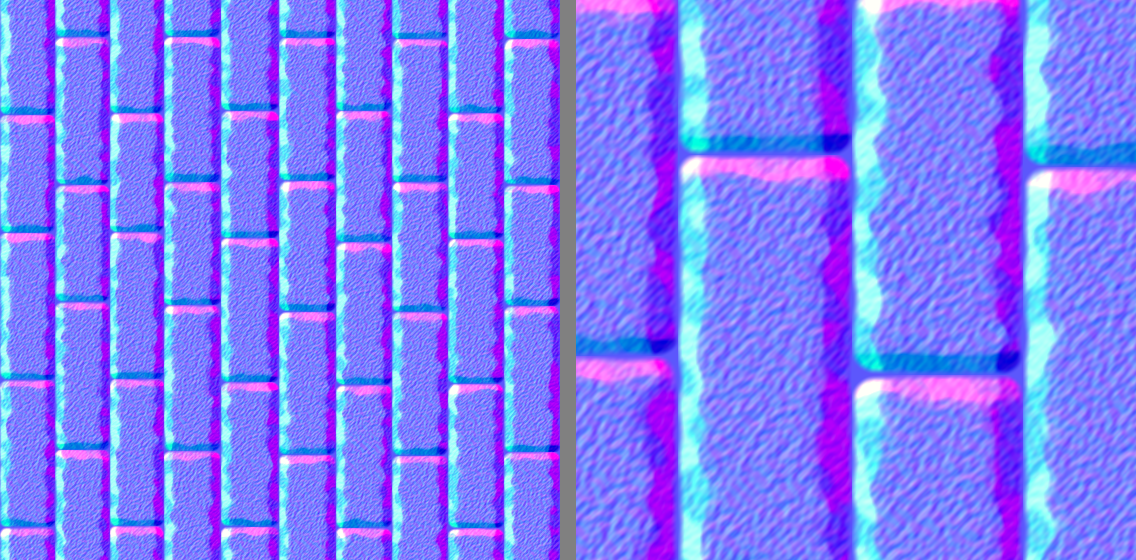
Left: the whole. Right: its middle third, enlarged.
Write a WebGL 2 fragment shader that draws this texture map.

```glsl
#version 300 es
precision highp float;

uniform vec2 u_resolution;
out vec4 outColor;

const float TAU = 6.28319;

// Layout, in fractions of the canvas
const float COLUMNS = 10.0;
const float LONG_BRICKS = 3.0;       // per column, besides one shorter brick
const float SHORT_LENGTH = 0.222;
const float SHORT_VARIATION = 0.013;
const float EVEN_START = 0.201;
const float ODD_START = 0.327;
const float START_VARIATION = 0.004;
const float COLUMN_DRIFT = 0.0075;
const float HALF_GAP = 0.0020;
const float CORNER_RADIUS = 0.011;
const float EDGE_WOBBLE = 0.0025;
const float EDGE_SOFTNESS = 0.0026;

// Bevel widths: left, right, top, bottom
const vec4 BEVEL_WIDTH = vec4(0.0140, 0.0150, 0.0128, 0.0100);
const vec4 BEVEL_TILT = vec4(1.0, 0.86, 1.02, 0.98);
const float CHIP_DEPTH = 0.85;
const float FACET_TWIST = 0.30;
const float FACET_SHADE = 0.20;

// Surface grain
const float GRAIN_STEP = 0.0007;
const float GRAIN_STRENGTH = 1.5;

const vec3 FACE_COLOR = vec3(0.49, 0.49, 1.0);
const vec3 MORTAR_COLOR = vec3(0.36, 0.34, 0.99);

vec2 gradientAt(vec2 cell, vec2 period) {
    cell = mod(cell, period);
    float h = fract(sin(dot(cell, vec2(127.1, 311.7))) * 43758.5);
    return vec2(cos(h * TAU), sin(h * TAU));
}

// Gradient noise that wraps after the given number of cells
float gradientNoise(vec2 p, vec2 period) {
    vec2 cell = floor(p);
    vec2 f = p - cell;
    vec2 s = f * f * f * (f * (f * 6.0 - 15.0) + 10.0);
    float a = dot(gradientAt(cell, period), f);
    float b = dot(gradientAt(cell + vec2(1, 0), period), f - vec2(1, 0));
    float c = dot(gradientAt(cell + vec2(0, 1), period), f - vec2(0, 1));
    float d = dot(gradientAt(cell + vec2(1, 1), period), f - vec2(1, 1));
    return mix(mix(a, b, s.x), mix(c, d, s.x), s.y);
}

float tiledNoise(vec2 uv, vec2 cells) {
    return gradientNoise(uv * cells, cells);
}

// Diagonal streaks at two scales
float grainHeight(vec2 uv) {
    vec2 diagonal = vec2(uv.x + uv.y, uv.x - uv.y);
    return tiledNoise(diagonal, vec2(108.0, 178.0))
         + 0.8 * tiledNoise(diagonal + 0.37, vec2(61.0, 113.0));
}

// Slope of the grain, as (up, left)
vec2 grainTilt(vec2 uv) {
    float h = grainHeight(uv);
    float dx = grainHeight(uv + vec2(GRAIN_STEP, 0.0)) - h;
    float dy = grainHeight(uv + vec2(0.0, GRAIN_STEP)) - h;
    return GRAIN_STRENGTH * vec2(-dy, dx);
}

// Position from the brick centre in xy, half size in zw
vec4 brickAt(vec2 uv) {
    float bulge = (uv.x - 0.32) / 0.16;
    float across = (uv.x + COLUMN_DRIFT * exp(-bulge * bulge)) * COLUMNS;
    float column = mod(floor(across), COLUMNS);
    float phase = TAU * column / COLUMNS;

    float start = mod(column, 2.0) < 0.5 ? EVEN_START : ODD_START;
    start += START_VARIATION * cos(phase);
    float shortLength = SHORT_LENGTH - SHORT_VARIATION * cos(phase - 0.5);
    float longLength = (1.0 - shortLength) / LONG_BRICKS;

    float along = fract(1.0 - uv.y - start);
    bool isShort = along < shortLength;
    float len = isShort ? shortLength : longLength;
    float fromTop = isShort ? along : mod(along - shortLength, longLength);
    vec2 size = vec2(1.0 / COLUMNS, len);
    vec2 local = vec2((fract(across) - 0.5) * size.x, 0.5 * len - fromTop);
    return vec4(local, 0.5 * size - HALF_GAP);
}

float roundedBox(vec2 p, vec2 halfSize, float radius) {
    vec2 q = abs(p) - halfSize + radius;
    return length(max(q, 0.0)) + min(max(q.x, q.y), 0.0) - radius;
}

void main() {
    vec2 uv = gl_FragCoord.xy / u_resolution;
    float pixel = 1.0 / min(u_resolution.x, u_resolution.y);
    vec4 brick = brickAt(uv);
    vec2 p = brick.xy;
    vec2 halfSize = brick.zw;

    // Chipped noise along each pair of edges, and flat facets with hard borders
    float sideChip = tiledNoise(uv, vec2(26.0, 44.0));
    float endChip = tiledNoise(uv + 0.41, vec2(34.0, 26.0));
    float facet = 2.0 * smoothstep(-0.12, 0.12, tiledNoise(uv + 0.23, vec2(38.0, 34.0))) - 1.0;

    // Bevels: left, right, top, bottom
    vec4 inset = vec4(halfSize.x + p.x, halfSize.x - p.x, halfSize.y - p.y, halfSize.y + p.y);
    vec4 width = BEVEL_WIDTH * (1.0 + CHIP_DEPTH * vec4(sideChip, -sideChip, endChip, -endChip));
    vec4 crisp = 1.0 - smoothstep(0.72 * width, width + pixel, inset);
    vec4 faded = 1.0 - smoothstep(0.8 * width, 1.6 * width, inset);
    vec4 bevel = BEVEL_TILT * mix(faded, crisp, 0.7) * (1.0 + FACET_SHADE * facet);

    // Tilt of the surface, as (up, left)
    vec2 tilt = vec2(bevel.z - bevel.w, bevel.x - bevel.y);
    float side = max(bevel.x, bevel.y);
    tilt.x += side * FACET_TWIST * facet;
    tilt += grainTilt(uv) * (1.0 - 0.35 * max(side, max(bevel.z, bevel.w)));

    vec3 color = FACE_COLOR + vec3(0.5 * tilt, -0.1 * bevel.w - 0.02 * side);

    // Mortar between the rounded bricks
    float edge = roundedBox(p, halfSize, CORNER_RADIUS) + EDGE_WOBBLE * sideChip;
    float mortar = smoothstep(-EDGE_SOFTNESS, EDGE_SOFTNESS + pixel, edge);
    color = mix(color, MORTAR_COLOR, mortar);

    outColor = vec4(clamp(color, 0.0, 1.0), 1.0);
}
```
